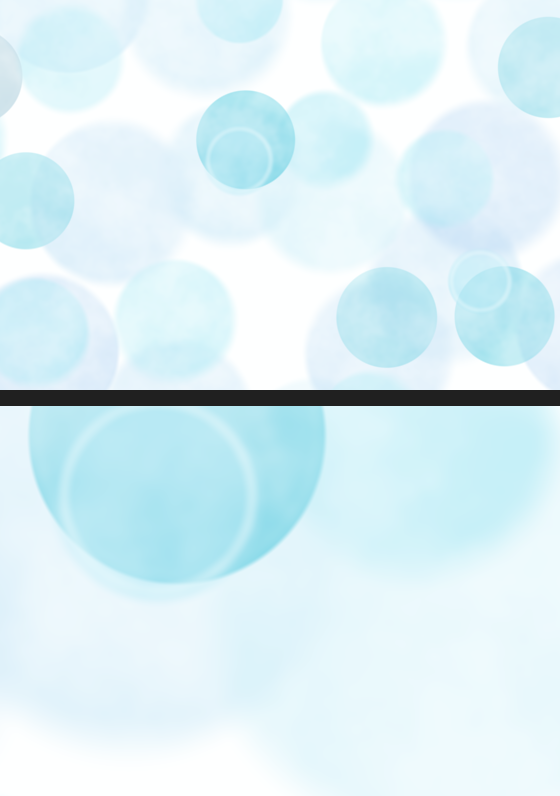
Top, the full canvas; bottom, a detail of the centre.
This background is drawn by a WebGL 2 fragment shader. Its source:

```glsl
#version 300 es
precision highp float;
// Watercolour bokeh: translucent aqua and lavender discs washed over white paper.

uniform vec2 u_resolution;
out vec4 fragColor;

// All lengths are fractions of the canvas height.
struct Layer {
    int seed;
    float cell;       // grid spacing
    int kept;         // filled cells out of every CYCLE
    vec2 radius;      // smallest, largest
    float softness;   // edge blur
    float rim;        // strength of the white outline
    float greyShare;  // share of discs tinted grey
    vec3 pale;
    vec3 deep;
};

const int CYCLE = 5;
const float JITTER = 0.68;
const float GRAIN_SCALE = 9.0;
const float RIM_WIDTH = 0.008;
const float OPACITY = 0.45;                   // how far a disc hides those below
const vec2 PIGMENT_RANGE = vec2(0.66, 1.14);
const vec2 BLUR_RANGE = vec2(0.15, 1.4);      // dry to wet outline
const vec3 PAPER = vec3(0.995, 1.0, 1.0);
const vec3 GREY = vec3(0.85, 0.91, 0.935);

const Layer HAZE = Layer(3, 0.36, 4, vec2(0.172, 0.212), 0.025, 0.0, 0.0,
    vec3(0.925, 0.978, 0.99), vec3(0.89, 0.937, 0.982));
const Layer MIST = Layer(11, 0.36, 3, vec2(0.11, 0.172), 0.019, 0.0, 0.0,
    vec3(0.875, 0.97, 0.985), vec3(0.825, 0.952, 0.978));
const Layer DROPS = Layer(23, 0.37, 2, vec2(0.118, 0.13), 0.003, 0.05, 0.3,
    vec3(0.83, 0.945, 0.965), vec3(0.65, 0.895, 0.935));
const Layer BUBBLES = Layer(37, 0.38, 1, vec2(0.08, 0.1), 0.008, 0.3, 0.0,
    vec3(0.88, 0.97, 0.985), vec3(0.82, 0.95, 0.98));

// Integer hash: three random values in 0..1 for a cell and a seed.
vec3 hash3(ivec2 cell, int seed) {
    uvec3 v = uvec3(ivec3(cell, seed) + 1000) * 1664525u + 1013904223u;
    v.x += v.y * v.z; v.y += v.z * v.x; v.z += v.x * v.y;
    v ^= v >> 16u;
    v.x += v.y * v.z; v.y += v.z * v.x; v.z += v.x * v.y;
    return vec3(v >> 8u) / 16777216.0;
}

float valueNoise(vec2 p) {
    ivec2 i = ivec2(floor(p));
    vec2 f = fract(p);
    f = f * f * (3.0 - 2.0 * f);
    float low = mix(hash3(i, 0).x, hash3(i + ivec2(1, 0), 0).x, f.x);
    float high = mix(hash3(i + ivec2(0, 1), 0).x, hash3(i + ivec2(1, 1), 0).x, f.x);
    return mix(low, high, f.y);
}

float fbm(vec2 p) {
    float sum = 0.0, weight = 0.46;
    for (int octave = 0; octave < 4; octave++) {
        sum += weight * valueNoise(p);
        p = mat2(1.6, 1.2, -1.2, 1.6) * p + 5.3;
        weight *= 0.6;
    }
    return sum;
}

// Lays the discs of one layer over the colour below.
vec3 wash(vec3 colour, vec2 p, Layer layer) {
    float pixel = 1.0 / u_resolution.y;
    ivec2 home = ivec2(floor(p / layer.cell));
    for (int y = -1; y <= 1; y++)
    for (int x = -1; x <= 1; x++) {
        ivec2 cell = home + ivec2(x, y);
        // A skewed modulus keeps the filled cells evenly spread.
        if ((cell.x + 2 * cell.y + layer.seed + 100) % CYCLE >= layer.kept) continue;

        vec3 place = hash3(cell, layer.seed);
        vec3 look = hash3(cell, layer.seed + 1);
        vec2 centre = (vec2(cell) + 0.5 + (place.xy - 0.5) * JITTER) * layer.cell;
        float radius = mix(layer.radius.x, layer.radius.y, place.z);
        vec2 offset = p - centre;
        float edge = length(offset) - radius;
        if (edge > layer.softness * BLUR_RANGE.y + 2.0 * pixel) continue;

        // Coverage: the blur varies along the outline like wet paint.
        float wetness = valueNoise(p * 4.0 + look.xy * 40.0);
        float blur = max(layer.softness * mix(BLUR_RANGE.x, BLUR_RANGE.y, wetness), pixel);
        float cover = 1.0 - smoothstep(-blur, blur, edge);

        // Pigment: cloudy grain, pooling towards the lower side.
        vec2 poolSide = normalize(vec2(look.y - 0.5, -0.6));
        float pool = smoothstep(-0.3, 1.0, dot(offset, poolSide) / radius);
        float grain = fbm(p * GRAIN_SCALE + look.xy * 60.0);
        float pigment = mix(PIGMENT_RANGE.x, PIGMENT_RANGE.y, smoothstep(0.2, 0.8, grain));
        pigment *= 0.92 + 0.25 * pool;

        vec3 tint = mix(layer.pale, layer.deep, look.x);
        tint = mix(tint, GREY, step(look.z, layer.greyShare));
        vec3 stained = mix(colour, PAPER, OPACITY) * mix(vec3(1.0), tint, pigment);
        colour = mix(colour, stained, cover);

        // Pale outline just inside the edge.
        float ring = 1.0 - smoothstep(0.0, RIM_WIDTH + pixel, abs(edge + RIM_WIDTH));
        colour = mix(colour, PAPER, ring * layer.rim);
    }
    return colour;
}

void main() {
    vec2 p = gl_FragCoord.xy / u_resolution.y;
    vec3 colour = wash(PAPER, p, HAZE);
    colour = wash(colour, p, MIST);
    colour = wash(colour, p, DROPS);
    colour = wash(colour, p, BUBBLES);
    fragColor = vec4(clamp(colour, 0.0, 1.0), 1.0);
}
```
